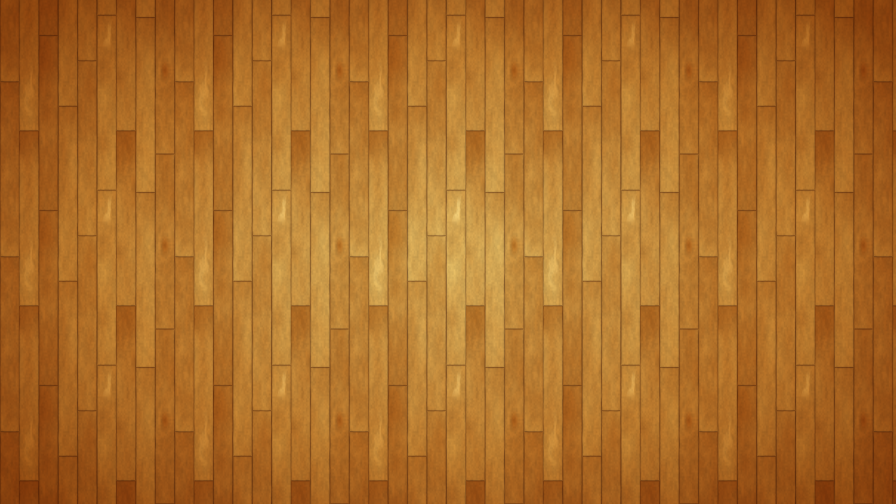
A Shadertoy shader for this texture:

```glsl
// Per-plank values of the nine-plank repeat
const float JOINT[9] = float[9](.467, .747, .203, .607, .347, .087, .747, .100, .880);
const float STAIN[9] = float[9](.42, .12, .75, .20, .25, .00, .25, .05, .42);
const float HEAD_STAIN[9] = float[9](.35, 1.1, .40, .20, .15, .10, .80, .20, .20);

float hash(vec2 p) {
    vec3 q = fract(p.xyx * .1031);
    q += dot(q, q.yzx + 33.33);
    return fract((q.x + q.y) * q.z);
}

float noise(vec2 p) {
    vec2 i = floor(p), f = fract(p);
    f = f * f * (3. - 2. * f);
    return mix(mix(hash(i), hash(i + vec2(1, 0)), f.x),
               mix(hash(i + vec2(0, 1)), hash(i + vec2(1, 1)), f.x), f.y);
}

float fbm(vec2 p) {
    float sum = 0., amp = .53;
    for (int i = 0; i < 4; i++) {
        sum += amp * noise(p);
        p = p * 2.03 + 5.7;
        amp *= .5;
    }
    return sum;
}

// Dark seam line with edges softened over one pixel
float seam(float dist, float halfWidth) {
    float pixel = 1. / iResolution.y;
    float cover = clamp((halfWidth - dist) / pixel + .5, 0., 1.);
    return min(cover, 2. * halfWidth / pixel);
}

// Warm light falling off from the centre
vec3 glow(vec2 uv) {
    float r = length(uv - .5);
    vec3 col = mix(vec3(.82, .66, .34), vec3(.71, .47, .18), clamp(r / .4, 0., 1.));
    return mix(col, vec3(.55, .285, .068), clamp((r - .4) / .26, 0., 1.));
}

void mainImage(out vec4 fragColor, in vec2 fragCoord) {
    vec2 p = fragCoord / iResolution.y;
    vec2 plankSize = vec2(.03850, .3472);

    // Plank index and local position, v running down from the joint
    float column = p.x / plankSize.x;
    int id = int(mod(floor(column), 9.));
    float u = fract(column);
    float v = fract((1. - p.y) / plankSize.y - JOINT[id]);
    vec2 seed = vec2(float(id) * 17.3 + 3., float(id) * 5.1);

    // Stain, blotches and fine fibres
    float blotch = fbm(vec2(u * 1.3, v * 5.) + seed) - .5;
    float fibre = noise(vec2(u * 8., v * 22.) + seed * 3.) - .5;
    float pores = noise(vec2(u * 13., v * 95.) + seed * 7.) - .5;
    float stain = STAIN[id] + HEAD_STAIN[id] * smoothstep(.4, 0., v) + blotch * 1.3;

    // Arched growth rings, closing into a knot on the last plank
    float warp = fbm(vec2(u * 2., v * 7.) + seed.yx);
    float rings = sin(u * 13. + warp * 16. + v * 5.) * .5;
    if (id == 8) {
        vec2 q = vec2(u - .5, (v - .52) * 4.);
        float r = length(q) + warp * .15;
        float near = smoothstep(1.1, .2, r);
        rings = mix(rings, sin(r * 26.), near);
        stain += .8 * smoothstep(.34, .08, r);
    }

    // Pale flame-shaped figure on two planks
    float flame = 0.;
    if (id == 5) flame = smoothstep(.2, .05, abs(u - .65 + (v - .11) * 3. + (warp - .5) * .8))
                       * smoothstep(.10, .03, abs(v - .11));
    if (id == 1) flame = .5 * smoothstep(.3, .1, abs(u - .45 + (warp - .5)))
                       * smoothstep(.22, .05, abs(v - .75));

    // Wood colour
    vec3 col = glow(fragCoord / iResolution.xy) * 1.03;
    col *= mix(vec3(1), vec3(.88, .76, .60), stain);
    col *= 1. + fibre * .075 + pores * .07 - rings * .025;
    col = mix(col, col * vec3(1.1, 1.16, 1.3), flame);

    // Seams between planks and at their ends
    float side = min(u, 1. - u) * plankSize.x;
    float end = min(v, 1. - v) * plankSize.y;
    float edge = floor(column + .5);
    float strength = .32 + .3 * hash(vec2(mod(edge, 9.), 4.));
    float wear = .75 + .5 * noise(vec2(mod(edge, 9.) * 9., v * 20.));
    float gap = max(seam(side, .0012) * strength * wear, seam(end, .0012) * .5);
    col = mix(col, col * vec3(.56, .45, .42), clamp(gap, 0., 1.));
    col *= 1. - .05 * smoothstep(.005, 0., min(side, end));

    fragColor = vec4(clamp(col, 0., 1.), 1);
}
```
